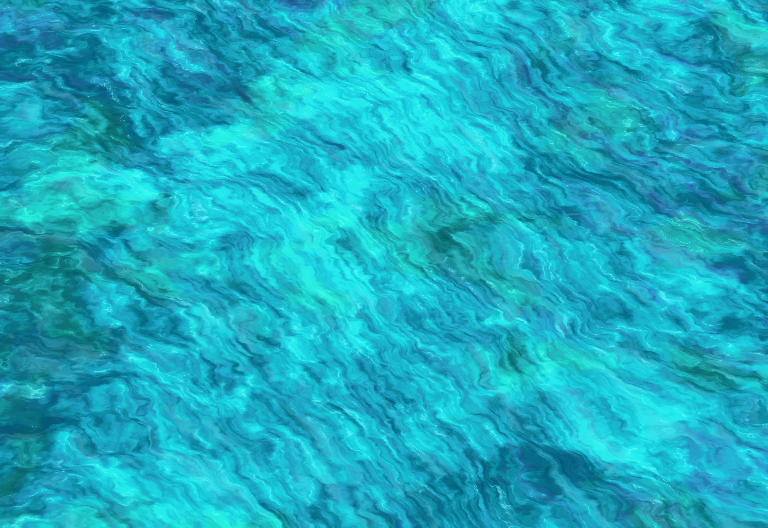
A Shadertoy shader for this texture:

```glsl
// Clear turquoise sea over sand and reef, seen at a slant, with fine wind ripples.

float hash(vec2 p) {
    vec3 h = fract(vec3(p.xyx) * 0.1031);
    h += dot(h, h.yzx + 33.33);
    return fract((h.x + h.y) * h.z);
}

float noise(vec2 p) {
    vec2 cell = floor(p), f = fract(p);
    f = f * f * (3.0 - 2.0 * f);
    float low = mix(hash(cell), hash(cell + vec2(1, 0)), f.x);
    float high = mix(hash(cell + vec2(0, 1)), hash(cell + vec2(1, 1)), f.x);
    return mix(low, high, f.y);
}

// Layered noise, centred on zero
float fbm(vec2 p) {
    float sum = 0.0, amp = 0.5;
    for (int i = 0; i < 5; i++) {
        sum += amp * (noise(p) - 0.5);
        p = mat2(0.88, 0.47, -0.47, 0.88) * p * 2.03 + 17.3;
        amp *= 0.52;
    }
    return sum;
}

// Thin wavy crests: ridges of stretched noise
float crests(vec2 p) {
    float ridge = 1.0 - abs(2.0 * noise(p) - 1.0);
    return ridge * ridge * ridge;
}

// Soft round spot
float spot(vec2 p, vec2 centre, vec2 size) {
    vec2 d = (p - centre) / size;
    return exp(-dot(d, d));
}

// Pale sand and dark reef on the sea bed
float seaBed(vec2 p) {
    float band = (p.x - mix(0.3, 0.85, p.y)) / 0.3;
    float bed = 1.15 * exp(-band * band) - 0.5;
    bed += 1.1 * spot(p, vec2(1.14, 0.3), vec2(0.16, 0.2));
    bed += 1.1 * spot(p, vec2(0.13, 0.62), vec2(0.1, 0.08));
    bed += 0.5 * spot(p, vec2(0.43, 0.84), vec2(0.12, 0.06));
    bed -= 1.5 * spot(p, vec2(0.0, 0.3), vec2(0.24, 0.28));
    bed -= 1.3 * spot(p, vec2(0.05, 0.93), vec2(0.3, 0.16));
    bed -= 0.6 * spot(p, vec2(1.3, 0.62), vec2(0.28, 0.2));
    bed -= 0.6 * spot(p, vec2(0.95, 0.1), vec2(0.25, 0.12));
    bed -= 0.6 * spot(p, vec2(1.45, 0.05), vec2(0.25, 0.25));
    return bed;
}

// Deep to shallow water colours
vec3 waterColor(float t) {
    vec3 c = mix(vec3(0.01, 0.35, 0.47), vec3(0.03, 0.43, 0.54), smoothstep(0.0, 0.05, t));
    c = mix(c, vec3(0.05, 0.55, 0.64), smoothstep(0.05, 0.17, t));
    c = mix(c, vec3(0.11, 0.63, 0.76), smoothstep(0.17, 0.33, t));
    c = mix(c, vec3(0.09, 0.72, 0.80), smoothstep(0.33, 0.54, t));
    c = mix(c, vec3(0.10, 0.82, 0.88), smoothstep(0.54, 0.78, t));
    c = mix(c, vec3(0.14, 0.92, 0.93), smoothstep(0.78, 0.94, t));
    return mix(c, vec3(0.22, 0.98, 0.95), smoothstep(0.95, 1.0, t));
}

void mainImage(out vec4 fragColor, in vec2 fragCoord) {
    vec2 p = fragCoord / iResolution.y;

    // Slanted view: features shrink towards the top
    vec2 q = vec2((p.x - 0.73) * (1.0 + 0.4 * p.y), p.y * (1.0 + 0.35 * p.y)) + 5.0;

    // Surface bends both the ripples and the view of the bed
    vec2 bend = vec2(fbm(q * vec2(5.0, 8.0)), fbm(q * vec2(5.0, 8.0) + 31.7));
    vec2 shake = vec2(fbm(q * vec2(14.0, 30.0) + 9.1), fbm(q * vec2(14.0, 30.0) + 55.0));
    float bed = seaBed(p + 0.45 * bend + 0.12 * shake);
    float patches = fbm(q * vec2(3.5, 5.0) + 1.6 * bend + 0.5 * shake + 3.0);
    float mottle = fbm(q * vec2(10.0, 17.0) + 2.5 * bend + 1.2 * shake);

    // Ripples run nearly level, leaning with the swell
    vec2 r = q + 0.14 * bend + 0.035 * shake;
    r.y += 0.22 * r.x * (p.x < 0.0 ? 0.0 : 1.0) * smoothstep(0.0, 1.4, p.x);
    float swell = fbm(r * vec2(13.0, 34.0));
    float fine = fbm(r * vec2(30.0, 75.0) + 40.0);
    float glint = crests(r * vec2(15.0, 40.0) + 2.0 * shake);
    float crease = crests(r * vec2(19.0, 48.0) + 2.0 * shake + 70.0);

    float tone = 0.1 + 0.85 * bed + 3.2 * patches + 2.6 * mottle;
    tone += 2.6 * swell + 2.6 * fine + 0.65 * (glint - crease);
    float t = 1.0 / (1.0 + exp(-1.6 * tone));
    vec3 color = waterColor(t);

    // Green reef and violet-blue sky reflections
    float green = smoothstep(0.02, 0.22, fbm(q * vec2(4.0, 6.0) + bend + 80.0));
    color += green * vec3(0.02, 0.02, -0.07);
    float sky = smoothstep(0.0, 0.2, fbm(r * vec2(8.0, 24.0) + 120.0));
    sky *= 0.35 + 0.65 * max(smoothstep(0.75, 1.3, p.x), smoothstep(0.7, 1.0, p.y));
    color += sky * (1.0 - t) * vec3(0.10, -0.03, 0.07);

    // Pale glassy facets and small sparkles
    float facet = smoothstep(0.08, 0.25, fbm(r * vec2(12.0, 26.0) + 160.0));
    color = mix(color, vec3(0.42, 0.77, 0.86), 0.28 * facet);
    float sparkle = smoothstep(0.75, 1.0, glint) * smoothstep(0.05, 0.2, fine + 0.5 * mottle);
    color = mix(color, vec3(0.55, 0.97, 0.97), 0.45 * sparkle);

    fragColor = vec4(clamp(color, 0.0, 1.0), 1.0);
}
```
